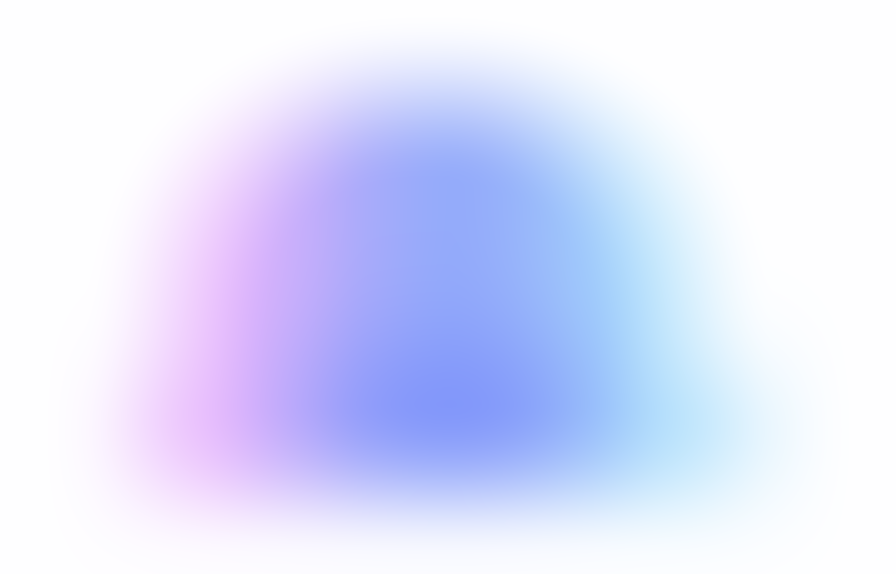
Give the GLSL for this background, as a Shadertoy shader.

```glsl
// Soft blurred dome of pink, violet, blue and sky light on near-white.

// Horizontal colour sweep, x measured from the canvas centre
vec3 sweepColor(float x) {
    vec3 pink = vec3(0.91, 0.71, 0.99);
    vec3 violet = vec3(0.70, 0.67, 0.98);
    vec3 blue = vec3(0.58, 0.67, 0.98);
    vec3 sky = vec3(0.66, 0.87, 0.985);
    vec3 color = mix(pink, violet, smoothstep(-0.45, -0.12, x));
    color = mix(color, blue, smoothstep(-0.24, 0.02, x));
    return mix(color, sky, smoothstep(0.0, 0.42, x));
}

// Rounded top, straight sides and a feathered floor
float domeCoverage(vec2 p) {
    vec2 q = (p - vec2(-0.033, 0.42)) / vec2(0.44, 0.41);
    q = vec2(abs(q.x), max(q.y, 0.0));
    float radius = pow(pow(q.x, 2.3) + pow(q.y, 2.3), 1.0 / 2.3);
    float edge = (radius - 1.0) * 0.43;
    return (1.0 - smoothstep(-0.16, 0.16, edge)) * smoothstep(0.03, 0.30, p.y);
}

// Faint wide band spreading at the foot of the dome
float footCoverage(vec2 p) {
    float y = (p.y - 0.25) / 0.105;
    return 0.52 * (1.0 - smoothstep(0.38, 0.72, abs(p.x))) * exp(-0.5 * y * y);
}

void mainImage(out vec4 fragColor, in vec2 fragCoord) {
    // Height runs from 0 to 1, x is centred
    vec2 p = vec2(fragCoord.x - 0.5 * iResolution.x, fragCoord.y) / iResolution.y;

    // Deeper blue core near the floor
    vec2 core = (p - vec2(0.0, 0.285)) / vec2(0.17, 0.11);
    float coreGlow = exp(-0.5 * dot(core, core));
    vec3 light = mix(sweepColor(p.x), vec3(0.48, 0.56, 0.98), 0.7 * coreGlow);

    // Lay the joined glow over the background
    float coverage = 1.0 - (1.0 - domeCoverage(p)) * (1.0 - footCoverage(p));
    fragColor = vec4(mix(vec3(0.996, 0.996, 1.0), light, coverage), 1.0);
}
```
